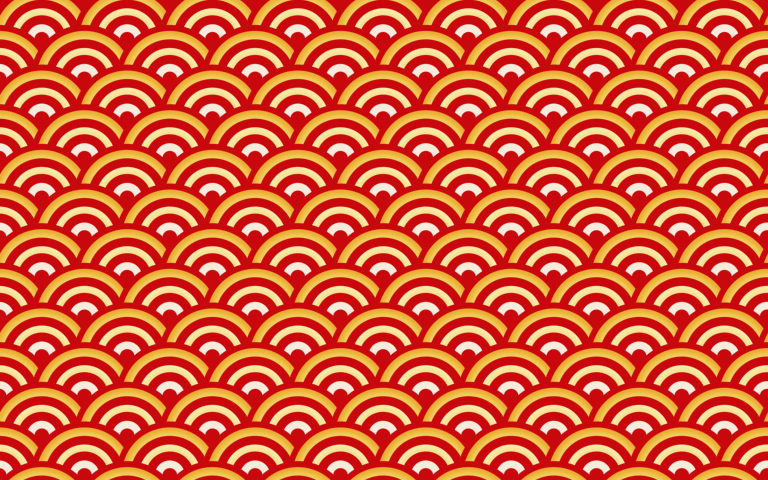
This pattern is drawn by a WebGL 2 fragment shader. Its source:

```glsl
#version 300 es
precision highp float;
// Overlapping red wave scales, each with gold, cream and white arches.

uniform vec2 u_resolution;
out vec4 fragColor;

const float COLUMNS = 9.0;        // scales across the canvas
const float ROW_STEP = 0.4647;    // row spacing, in scale widths
const vec2 ORIGIN = vec2(-0.01, 0.053);
const float SCALE_RADIUS = 0.633;

const vec3 RED = vec3(0.79, 0.03, 0.05);
const vec3 DEEP_GOLD = vec3(0.92, 0.67, 0.19);
const vec3 PALE_GOLD = vec3(0.94, 0.81, 0.36);
const vec3 CREAM = vec3(0.97, 0.88, 0.56);
const vec3 PALE_CREAM = vec3(0.97, 0.92, 0.67);
const vec3 WARM_WHITE = vec3(0.97, 0.92, 0.86);

// Smooth coverage of a disc at distance d from its centre
float disc(float d, float radius, float blur) {
    return 1.0 - smoothstep(radius - blur, radius + blur, d);
}

// Smooth coverage of the band between two radii
float ring(float d, float inner, float outer, float blur) {
    return disc(d, outer, blur) - disc(d, inner, blur);
}

// Colour of one scale at an offset from its centre
vec3 scaleColor(vec2 offset, float blur) {
    float d = length(offset);
    vec3 gold = mix(PALE_GOLD, DEEP_GOLD, smoothstep(0.465, 0.56, d));
    vec3 cream = mix(CREAM, PALE_CREAM, smoothstep(0.28, 0.36, d));
    vec3 color = RED;
    color = mix(color, gold, ring(d, 0.464, 0.563, blur));
    color = mix(color, cream, ring(d, 0.281, 0.363, blur));
    return mix(color, WARM_WHITE, ring(d, 0.086, 0.176, blur));
}

// Stack the nearby scales: upper rows behind, right neighbours in front
vec3 wavePattern(vec2 p, float blur) {
    vec3 color = RED;
    float baseRow = floor(p.y / ROW_STEP);
    for (int r = 2; r >= -1; r--) {
        float row = baseRow + float(r);
        float shift = 0.5 * mod(row, 2.0);
        float baseColumn = floor(p.x - shift + 0.5);
        for (int c = -1; c <= 1; c++) {
            vec2 center = vec2(baseColumn + float(c) + shift, row * ROW_STEP);
            vec2 offset = p - center;
            float cover = disc(length(offset), SCALE_RADIUS, blur);
            color = mix(color, scaleColor(offset, blur), cover);
        }
    }
    return color;
}

void main() {
    float unitsPerPixel = COLUMNS / u_resolution.x;
    vec2 p = gl_FragCoord.xy * unitsPerPixel - ORIGIN;
    fragColor = vec4(wavePattern(p, 0.8 * unitsPerPixel), 1.0);
}
```
